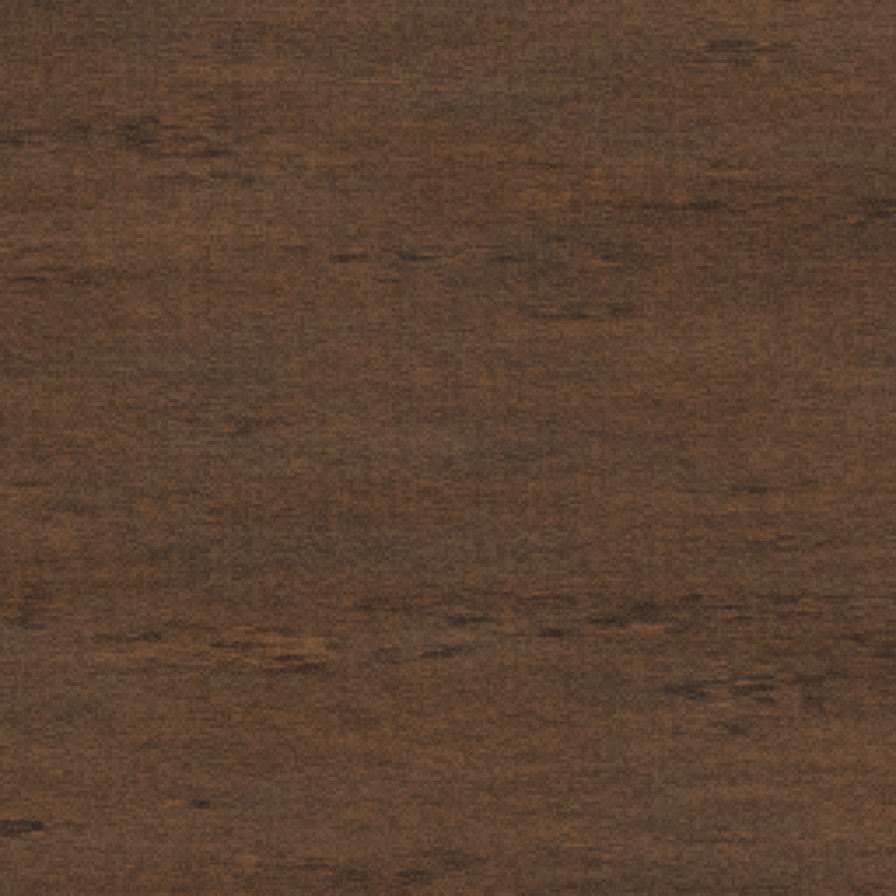
Reproduce this texture procedurally as a WebGL 1 fragment shader.

```glsl
precision highp float;
// Dark brown wood with fine horizontal grain: broad soft bands, thin streaks,
// crisp square speckle and short fibres, plus clusters of dark pores with
// orange flecks. All layers add to one tone that drives a two-colour ramp.

uniform vec2 u_resolution;

// Colour ramp and tint shift (positive is greyer, negative more orange)
const vec3 DARK_WOOD  = vec3(0.270, 0.207, 0.168);
const vec3 LIGHT_WOOD = vec3(0.430, 0.309, 0.222);
const vec3 GREY_SHIFT = vec3(-0.002, 0.009, 0.016);

// Feature counts across the canvas
const vec2 BAND_FREQ    = vec2(2.5, 11.0);
const vec2 STREAK_FREQ  = vec2(9.0, 75.0);
const vec2 CLUSTER_FREQ = vec2(5.0, 31.0);
const vec2 PORE_FREQ    = vec2(38.0, 150.0);
const vec2 FIBRE_FREQ   = vec2(85.0, 256.0);
const vec2 SPECKLE_FREQ = vec2(256.0);

// Layer strengths
const float BAND_GAIN    = 0.55;
const float STREAK_GAIN  = 0.45;
const float FIBRE_GAIN   = 0.36;
const float SPECKLE_GAIN = 0.52;
const float PORE_DEPTH   = 0.60;
const float FLECK_GAIN   = 0.50;
const float WAVINESS     = 0.012;

float hash(vec2 p) {
  return fract(sin(dot(p, vec2(127.1, 311.7))) * 43758.5453);
}

// Blend of the four lattice values around cell i
float lattice(vec2 i, vec2 w) {
  float low  = mix(hash(i), hash(i + vec2(1.0, 0.0)), w.x);
  float high = mix(hash(i + vec2(0.0, 1.0)), hash(i + vec2(1.0)), w.x);
  return mix(low, high, w.y);
}

// Smooth value noise
float noise(vec2 p) {
  vec2 f = fract(p);
  return lattice(floor(p), f * f * (3.0 - 2.0 * f));
}

// Flat random cells with narrow soft edges
float cells(vec2 p) {
  vec2 q = p - 0.5;
  return lattice(floor(q), smoothstep(0.3, 0.7, fract(q)));
}

float fbm(vec2 p) {
  float sum = 0.0;
  float gain = 0.55;
  for (int i = 0; i < 3; i++) {
    sum += gain * noise(p);
    p = p * 2.03 + vec2(17.3, 9.1);
    gain *= 0.5;
  }
  return sum / 0.9625;
}

void main() {
  vec2 uv = gl_FragCoord.xy / u_resolution;

  // Gentle bending of the grain
  vec2 grain = uv;
  grain.y += WAVINESS * (noise(uv * vec2(4.0, 6.0) + 3.7) - 0.5);

  // Soft bands and thin streaks
  float tone = 0.53;
  tone += BAND_GAIN * (fbm(grain * BAND_FREQ + 5.2) - 0.5);
  tone += STREAK_GAIN * (fbm(grain * STREAK_FREQ + 31.4) - 0.5);

  // Crisp fibres and speckle
  float speckle = cells(uv * SPECKLE_FREQ) - 0.5;
  tone += FIBRE_GAIN * (cells(uv * FIBRE_FREQ + vec2(40.0, 0.0)) - 0.5);
  tone += SPECKLE_GAIN * speckle;

  // Clusters of dark pores and orange flecks
  float cluster = smoothstep(0.58, 0.80, fbm(grain * CLUSTER_FREQ + 63.8));
  float pore = cluster * smoothstep(0.35, 0.75, noise(grain * PORE_FREQ + 11.6));
  float fleck = smoothstep(0.62, 0.88, noise(grain * PORE_FREQ * 1.1 + 87.3));
  fleck *= 0.2 + 0.8 * cluster;
  tone += FLECK_GAIN * fleck - PORE_DEPTH * pore;

  // Grey and orange drift, with some variation per speckle
  float grey = 2.4 * (fbm(grain * vec2(4.0, 18.0) + 22.9) - 0.5);
  grey += 1.6 * (cells(uv * SPECKLE_FREQ + vec2(300.0, 70.0)) - 0.5);
  grey -= 0.2 + 1.1 * fleck;

  vec3 colour = mix(DARK_WOOD, LIGHT_WOOD, clamp(tone, -0.4, 1.5));
  gl_FragColor = vec4(colour + GREY_SHIFT * grey, 1.0);
}
```
